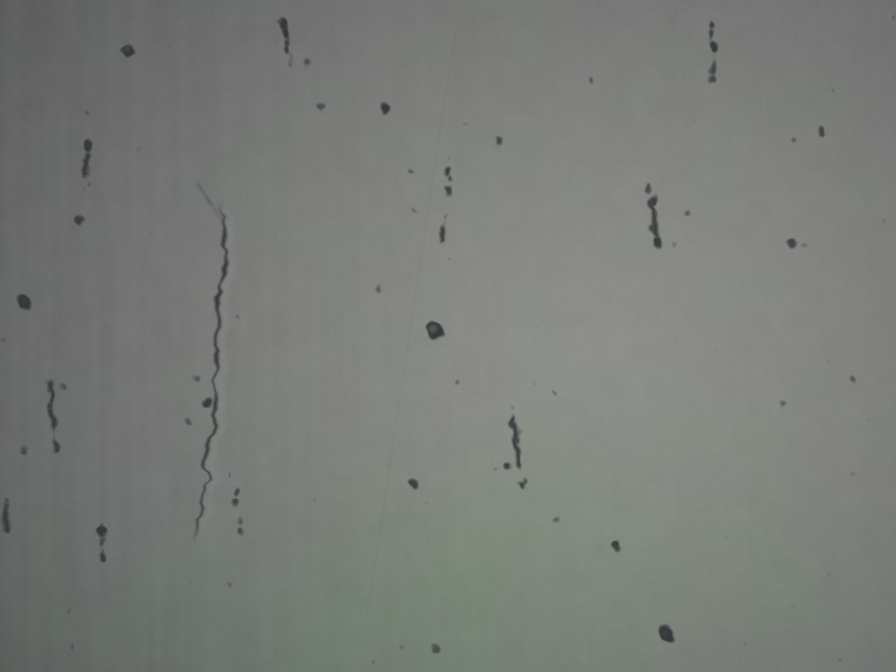
Give the GLSL for this texture, as a Shadertoy shader.

```glsl
// Polished grey metal under a microscope: dark pits, vertical stringers and one jagged crack.

const float PEAK = 0.553;                        // brightness at the light centre
const float FALLOFF = 0.176;
const float FALLOFF_POWER = 0.7;
const vec2 LIGHT_CENTRE = vec2(0.88, 0.47);
const vec2 LIGHT_RADIUS = vec2(1.0, 0.88);
const vec3 COOL_TINT = vec3(-0.002, 0.003, 0.003);
const vec3 WARM_TINT = vec3(0.001, 0.008, -0.010);
const vec3 GREEN_TINT = vec3(-0.022, 0.021, -0.020);
const vec3 MOTTLE_TINT = vec3(0.010, -0.008, 0.010);
const vec3 PIT_COLOUR = vec3(0.19, 0.20, 0.21);
const float SOFT = 0.0036;                       // edge blur
const float RAGGED = 0.006;                      // irregularity of the outlines
const float GRAIN = 0.010;
const float STREAKS = 0.012;
const int SPECKS = 84;
const int STRINGERS = 10;
const int BEADS = 5;
const int INCLUSIONS = 4;
const float CRACK_BOTTOM = 0.20;
const float CRACK_TOP = 0.69;

float hash(float n) { return fract(sin(n * 127.1) * 43758.5453); }
float hash2(vec2 p) { return fract(sin(dot(p, vec2(127.1, 311.7))) * 43758.5453); }

float noise(vec2 p) {
    vec2 i = floor(p), f = fract(p);
    f = f * f * (3.0 - 2.0 * f);
    return mix(mix(hash2(i), hash2(i + vec2(1, 0)), f.x),
               mix(hash2(i + vec2(0, 1)), hash2(i + vec2(1, 1)), f.x), f.y);
}

float cover(float dist, float radius) {
    return 1.0 - smoothstep(radius - SOFT, radius + SOFT, dist);
}

float segment(vec2 p, vec2 a, vec2 b) {
    vec2 pa = p - a, ba = b - a;
    return length(pa - ba * clamp(dot(pa, ba) / dot(ba, ba), 0.0, 1.0));
}

// Evenly spread but jittered position on the canvas
vec2 scatter(float i, float seed, float aspect) {
    vec2 even = fract(i * vec2(0.7549, 0.5698) + seed);
    vec2 jitter = vec2(hash(i + seed), hash(i + seed + 57.0)) - 0.5;
    return fract(even + 0.2 * jitter) * vec2(aspect, 1.0);
}

float ellipse(vec2 p, float angle, float stretch) {
    float c = cos(angle), s = sin(angle);
    return length(mat2(c, -s, s, c) * p * vec2(stretch, 1.0));
}

float specks(vec2 p, float aspect) {
    float ink = 0.0;
    for (int n = 0; n < SPECKS; n++) {
        float i = float(n), size = hash(i + 3.7);
        float radius = mix(0.0015, 0.0078, size * size * size);
        float dist = ellipse(p - scatter(i, 0.31, aspect), 6.28 * hash(i + 8.2), 1.2);
        ink = max(ink, cover(dist, radius) * mix(0.10, 0.92, size * size));
    }
    return ink;
}

// Chains of beads, some joined by a broken spine of varying width
float stringers(vec2 p, float aspect) {
    float ink = 0.0;
    for (int n = 0; n < STRINGERS; n++) {
        float i = float(n);
        vec2 start = scatter(i, 0.13, aspect);
        start.x *= mix(0.6, 1.0, start.x / aspect);
        float len = mix(0.025, 0.105, hash(i + 21.3));
        vec2 run = len * vec2(0.3 * (hash(i + 33.1) - 0.5), 1.0);
        float rough = noise(vec2(p.y * 70.0, i * 3.0));
        float spine = segment(p + vec2(0.006 * (rough - 0.5), 0), start, start + run);
        float body = smoothstep(0.15, 0.6, noise(vec2(p.y * 48.0, i + 20.0)));
        ink = max(ink, cover(spine, 0.0038 * body) * 0.85 * body * step(0.4, hash(i + 41.9)));
        for (int k = 0; k < BEADS; k++) {
            float id = i * 7.0 + float(k) + 90.0;
            vec2 bead = start + run * (float(k) + 0.9 * hash(id)) / float(BEADS - 1);
            bead.x += 0.009 * (hash(id + 5.3) - 0.5);
            float size = hash(id + 11.7);
            float dist = ellipse(p - bead, 0.5 * (size - 0.5), 1.4);
            ink = max(ink, cover(dist, mix(0.001, 0.0085, size)) * mix(0.35, 0.92, size));
        }
    }
    return ink;
}

// Larger grains with a dark rim and a slightly paler core
float inclusions(vec2 p, float aspect) {
    float ink = 0.0;
    for (int n = 0; n < INCLUSIONS; n++) {
        float i = float(n), radius = mix(0.009, 0.016, hash(i + 71.4));
        vec2 q = p - scatter(i, 0.43, aspect);
        float dist = ellipse(q, 0.5 + hash(i + 62.8), 1.4);
        float core = cover(length(q + vec2(0.002, -0.002)), radius * 0.4);
        ink = max(ink, cover(dist, radius) * (0.92 - 0.4 * hash(i + 5.1) * core));
    }
    return ink;
}

// Signed horizontal offset from the crack in x, position along it in y
vec2 crackSpace(vec2 p) {
    float t = (p.y - CRACK_BOTTOM) / (CRACK_TOP - CRACK_BOTTOM);
    float path = mix(0.295, 0.332, t) + 0.008 * sin(3.14 * t);
    path += 0.011 * (noise(vec2(p.y * 42.0, 2.0)) - 0.5);
    path += 0.007 * (noise(vec2(p.y * 115.0, 9.0)) - 0.5);
    return vec2(p.x - path, t);
}

void mainImage(out vec4 fragColor, in vec2 fragCoord) {
    vec2 p = fragCoord / iResolution.y;
    float aspect = iResolution.x / iResolution.y;

    // Uneven light and colour cast
    vec2 away = (p - LIGHT_CENTRE) / LIGHT_RADIUS;
    float light = PEAK - FALLOFF * pow(dot(away, away), FALLOFF_POWER);
    vec2 low = (p - vec2(0.68, 0.08)) / vec2(0.52, 0.23);
    vec3 colour = light + mix(COOL_TINT, WARM_TINT, smoothstep(0.42, 0.52, light));
    colour += GREEN_TINT * exp(-dot(low, low));
    colour += MOTTLE_TINT * (noise(p * 14.0 + 3.0) - 0.5);

    // Polishing streaks, grain and a faint long scratch
    float leftSide = 1.0 - smoothstep(0.2, 0.9, p.x);
    colour += STREAKS * (0.3 + leftSide) * (noise(p * vec2(85.0, 4.0)) - 0.5);
    colour += GRAIN * (noise(p * 190.0) - 0.5) + GRAIN * (noise(p * 38.0) - 0.5);
    colour -= 0.018 * cover(segment(p, vec2(0.547, 0.09), vec2(0.677, 0.95)), 0.001);

    // Crack with a lit right flank and a feathered upper end
    vec2 crack = crackSpace(p);
    float ends = smoothstep(-0.03, 0.06, crack.y) * (1.0 - smoothstep(0.94, 1.03, crack.y));
    float width = mix(0.0012, 0.0038, crack.y) * mix(0.3, 1.4, noise(vec2(p.y * 45.0, 5.0)));
    float ink = cover(abs(crack.x), width) * ends * 0.88;
    float feather = segment(p, vec2(0.328, 0.675), vec2(0.295, 0.725));
    ink = max(ink, 0.4 * cover(feather, 0.002) * noise(p * 90.0 + 4.0));
    colour += 0.022 * ends * exp(-pow((crack.x - 0.010) / 0.006, 2.0));

    // Pits with ragged outlines
    vec2 q = p + RAGGED * (vec2(noise(p * 95.0), noise(p * 95.0 + 31.0)) - 0.5);
    ink = max(ink, specks(q, aspect));
    ink = max(ink, stringers(q, aspect));
    ink = max(ink, inclusions(q, aspect));
    fragColor = vec4(mix(colour, PIT_COLOUR, ink), 1.0);
}
```
